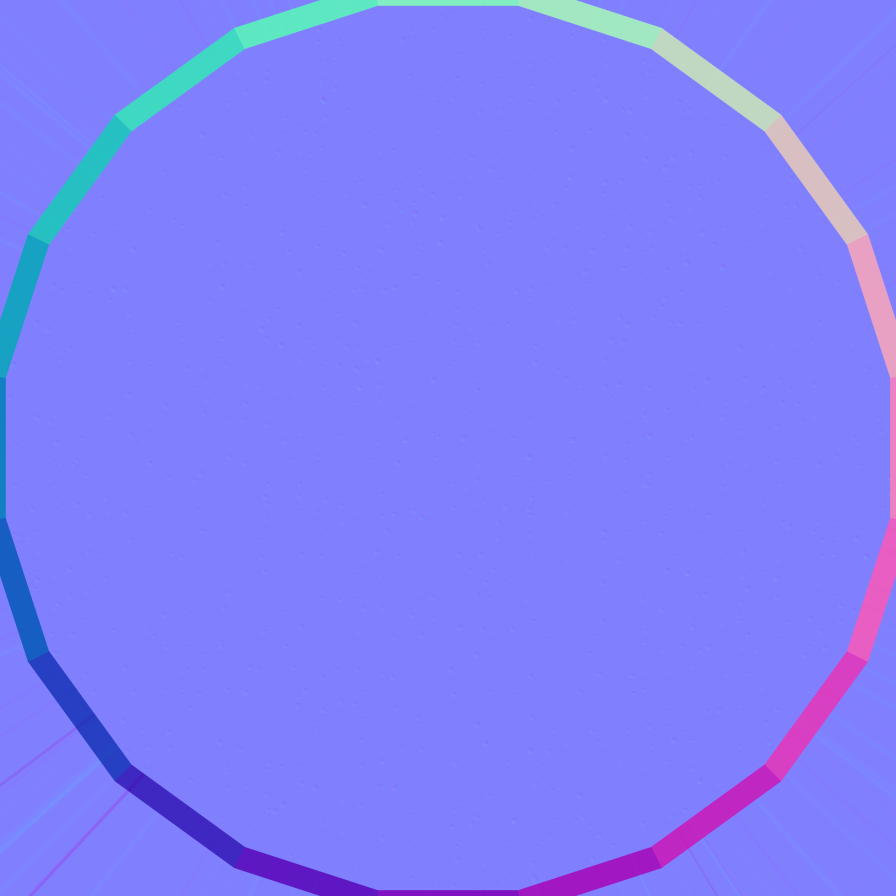
Write a three.js fragment shader that draws this texture map.

```glsl
// Tangent-space normal map: a bevelled twenty-sided rim around a finely pitted disc.
varying vec2 vUv;

const float TAU = 6.2831853;
const float SIDES = 20.0;
const float INNER_APOTHEM = 0.4935;
const float OUTER_APOTHEM = 0.5195;
const float EDGE_SOFTNESS = 0.0008;

const vec3 FLAT_NORMAL = vec3(0.502, 0.502, 1.0);
const float RIM_TILT = 0.43;
const float RIM_BLUE = 0.76;

const float PIT_GRID = 38.0;
const float PIT_CHANCE = 0.44;
const float PIT_RADIUS = 0.0036;
const float PIT_TILT = 0.05;

const float STREAK_WIDTH = 0.0022;
const float FAINT_SPOKES = 150.0;
const float FAINT_TILT = 0.022;
const vec3 VIOLET_TINT = vec3(0.03, -0.10, -0.04);
const vec3 AZURE_TINT = vec3(-0.04, 0.06, 0.0);

float hash(vec2 p) {
  vec3 q = fract(vec3(p.xyx) * 0.1031);
  q += dot(q, q.yzx + 33.33);
  return fract((q.x + q.y) * q.z);
}

vec2 direction(float angle) {
  return vec2(cos(angle), sin(angle));
}

// Tilt of small round pits, at most one per cell in each layer
vec2 pitTilt(vec2 p) {
  vec2 tilt = vec2(0.0);
  for (int i = 0; i < 2; i++) {
    float layer = float(i);
    float grid = PIT_GRID * (1.0 + 0.23 * layer);
    vec2 q = (p + 1.0) * grid + layer * 0.37;
    vec2 cell = floor(q);
    vec2 seed = cell + layer * 91.0;
    vec2 jitter = vec2(hash(seed + 7.1), hash(seed + 19.7));
    vec2 offset = (fract(q) - mix(vec2(0.22), vec2(0.78), jitter)) / grid;
    float size = hash(seed + 43.3);
    float radius = PIT_RADIUS * mix(0.5, 1.1, size);
    vec2 local = offset / radius;
    float dist = length(local);
    float wall = smoothstep(0.15, 0.7, dist) * (1.0 - smoothstep(0.7, 1.1, dist));
    float present = step(hash(seed), PIT_CHANCE);
    float depth = PIT_TILT * mix(0.4, 1.0, hash(seed + 61.9));
    tilt -= local / max(dist, 0.01) * wall * present * depth;
  }
  return tilt;
}

// Soft line running out from the centre at an angle in degrees
float streak(vec2 p, float degrees, float width) {
  vec2 axis = direction(radians(degrees));
  float across = abs(axis.x * p.y - axis.y * p.x);
  return (1.0 - smoothstep(0.0, width, across)) * step(0.0, dot(p, axis));
}

vec3 strongStreaks(vec2 p) {
  float violet = streak(p, 217.0, STREAK_WIDTH * 1.4)
    + streak(p, 227.0, STREAK_WIDTH * 1.5)
    + 0.7 * streak(p, 301.0, STREAK_WIDTH)
    + 0.35 * streak(p, 42.0, STREAK_WIDTH);
  float azure = streak(p, 222.0, STREAK_WIDTH * 1.8)
    + 0.8 * streak(p, 303.0, STREAK_WIDTH)
    + 0.7 * streak(p, 294.2, STREAK_WIDTH)
    + 0.5 * streak(p, 139.5, STREAK_WIDTH)
    + 0.5 * streak(p, 322.0, STREAK_WIDTH * 1.5);
  return VIOLET_TINT * violet + AZURE_TINT * azure;
}

// Sparse faint spokes, one candidate per angular cell
vec3 faintSpokes(float angle) {
  float turn = fract(angle / TAU) * FAINT_SPOKES;
  float cell = floor(turn);
  float across = abs(fract(turn) - mix(0.3, 0.7, hash(vec2(cell, 3.0))));
  float line = 1.0 - smoothstep(0.03, 0.16, across);
  float strength = hash(vec2(cell, 11.0)) - 0.5;
  return vec3(-0.6, 1.0, 0.0) * line * strength * 2.0 * FAINT_TILT;
}

void main() {
  vec2 p = vUv - 0.5;
  float angle = atan(p.y, p.x);
  float sector = TAU / SIDES;
  float turn = angle / sector;

  // Polygon distance, with a narrow blend where two facets meet
  float apothem = dot(p, direction(floor(turn + 0.5) * sector));
  float seam = EDGE_SOFTNESS / (max(length(p), 0.05) * sector);
  float facet = floor(turn) + smoothstep(0.5 - seam, 0.5 + seam, fract(turn));
  float pastInner = smoothstep(-EDGE_SOFTNESS, EDGE_SOFTNESS, apothem - INNER_APOTHEM);
  float pastOuter = smoothstep(-EDGE_SOFTNESS, EDGE_SOFTNESS, apothem - OUTER_APOTHEM);

  // Disc, bevelled rim and streaked surround
  vec3 streaks = strongStreaks(p) + faintSpokes(angle);
  vec3 disc = FLAT_NORMAL + vec3(pitTilt(p), 0.0);
  vec3 rim = vec3(0.5 + RIM_TILT * direction(facet * sector), RIM_BLUE) + streaks * 0.4;
  vec3 surround = FLAT_NORMAL + streaks;

  vec3 color = mix(mix(disc, rim, pastInner), surround, pastOuter);
  gl_FragColor = vec4(color, 1.0);
}
```
